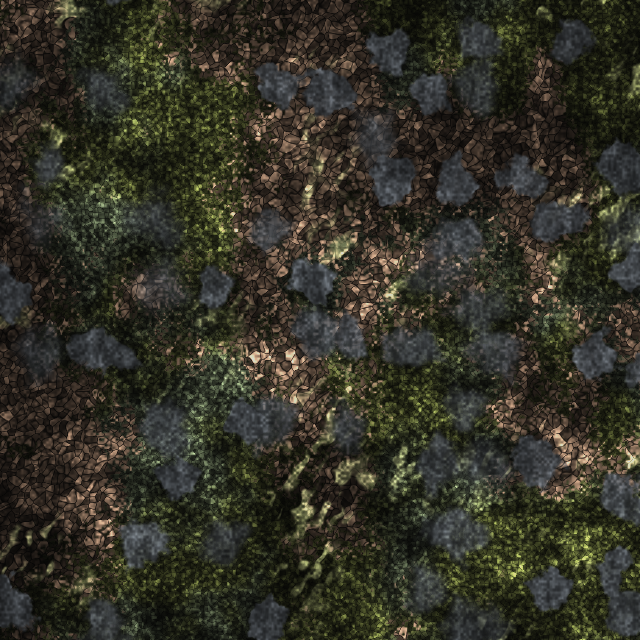
Give the GLSL for this texture, as a Shadertoy shader.

```glsl
// Shaded forest floor: grainy moss, patches of brown leaf litter, pale glints
// and half-buried slate stones. Fractal noise places the patches, cellular
// noise makes the leaves, and jittered hexagons on a grid make the stones.
#define MOSS_LEVEL 0.158
#define LEAF_LEVEL 0.185
#define STONE_LEVEL 0.235
#define MOSS_CELLS 135.0
#define LEAF_CELLS 95.0
#define GRAIN_SCALE 230.0
#define STONE_GRID 10.0
#define STONE_CHANCE 0.56
#define MOSS_TINT vec3(1.00, 1.08, 0.54)
#define LICHEN_TINT vec3(0.93, 1.05, 0.78)
#define LEAF_TINT vec3(1.20, 0.96, 0.78)
#define STONE_TINT vec3(0.94, 1.00, 1.07)

float hash(vec2 p) {
    return fract(sin(dot(p, vec2(127.1, 311.7))) * 43758.5453);
}

vec2 hash2(vec2 p) {
    return vec2(hash(p), hash(p + 57.3));
}

mat2 rotation(float angle) {
    float c = cos(angle), s = sin(angle);
    return mat2(c, s, -s, c);
}

float noise(vec2 p) {
    vec2 cell = floor(p), f = fract(p);
    f = f * f * (3.0 - 2.0 * f);
    float low = mix(hash(cell), hash(cell + vec2(1, 0)), f.x);
    float high = mix(hash(cell + vec2(0, 1)), hash(cell + vec2(1, 1)), f.x);
    return mix(low, high, f.y);
}

float fbm(vec2 p) {
    float sum = 0.0, weight = 0.533;
    for (int i = 0; i < 4; i++) {
        sum += weight * noise(p);
        p = rotation(0.6) * p * 2.03 + 17.0;
        weight *= 0.5;
    }
    return sum;
}

// x: random value of the nearest cell, y: gap to the second nearest
vec2 cells(vec2 p) {
    vec2 base = floor(p);
    float first = 9.0, second = 9.0, id = 0.0;
    for (int y = -1; y <= 1; y++)
    for (int x = -1; x <= 1; x++) {
        vec2 cell = base + vec2(x, y);
        float d = length(cell + hash2(cell) - p);
        if (d < first) {
            second = first;
            first = d;
            id = hash(cell + 91.7);
        } else second = min(second, d);
    }
    return vec2(id, second - first);
}

// Irregular hexagon around the origin, in units of the stone grid
float stoneDistance(vec2 p, vec2 cell) {
    p = rotation((hash(cell + 3.1) - 0.5) * 1.2) * p;
    p.x *= mix(0.75, 1.25, hash(cell + 8.4));
    float d = -1.0;
    for (int i = 0; i < 6; i++) {
        float side = float(i);
        float jitter = hash(cell + side * 5.3 + 20.0);
        float angle = (side + (jitter - 0.5) * 0.7) * 1.0472;
        float radius = mix(0.22, 0.42, hash(cell + side * 7.7 + 40.0));
        d = max(d, dot(p, vec2(cos(angle), sin(angle))) - radius);
    }
    return d;
}

// x: coverage, y: contact shadow
vec2 stones(vec2 uv) {
    vec2 p = uv * STONE_GRID, base = floor(p), result = vec2(0);
    float rough = (fbm(uv * 45.0) - 0.5) * 0.32;
    for (int y = -1; y <= 1; y++)
    for (int x = -1; x <= 1; x++) {
        vec2 cell = base + vec2(x, y);
        if (hash(cell + 12.9) > STONE_CHANCE) continue;
        vec2 center = cell + 0.5 + (hash2(cell + 31.0) - 0.5) * 0.8;
        float d = stoneDistance(p - center, cell) + rough;
        float fade = hash(cell + 66.0);
        float soft = mix(0.035, 0.24, fade * fade * fade);
        float cover = smoothstep(soft, -soft, d) * mix(0.95, 0.6, fade * fade);
        result = max(result, vec2(cover, smoothstep(0.16, 0.0, d) * (1.0 - fade)));
    }
    return result;
}

void mainImage(out vec4 fragColor, in vec2 fragCoord) {
    vec2 uv = fragCoord / iResolution.xy;
    float grain = noise(uv * GRAIN_SCALE) - 0.5;
    float light = fbm(uv * 5.0 + 4.0) - 0.5;
    float clump = fbm(uv * 20.0 + 9.0) - 0.5;

    // Moss, fading to grey lichen in places
    vec2 sprig = cells(uv * MOSS_CELLS);
    float mossTone = 2.4 * light + 3.4 * clump + 1.3 * (sprig.x - 0.5) + 2.3 * grain;
    mossTone -= 0.8 * smoothstep(0.25, 0.0, sprig.y);
    float lichen = smoothstep(0.46, 0.68, fbm(uv * 8.0 + 31.0));
    vec3 color = MOSS_LEVEL * exp2(mossTone) * mix(MOSS_TINT, LICHEN_TINT, lichen);

    // Leaf litter with dark gaps
    vec2 warp = vec2(noise(uv * 60.0), noise(uv * 60.0 + 40.0)) * 0.012;
    vec2 leaf = cells(rotation(0.7) * (uv + warp) * LEAF_CELLS * vec2(1.0, 0.8));
    float leafTone = 3.0 * light + 2.0 * clump + 1.9 * (leaf.x - 0.5) + 1.5 * grain;
    leafTone -= 1.5 * smoothstep(0.22, 0.0, leaf.y);
    float litter = fbm(uv * vec2(6.0, 4.0) + 52.0) + 0.2 * grain + 0.3 * clump;
    litter = smoothstep(0.53, 0.62, litter);
    color = mix(color, LEAF_LEVEL * exp2(leafTone) * LEAF_TINT, litter);

    // Slanted pale glints in sparse patches
    vec2 slanted = rotation(0.55) * (uv + warp);
    float streak = smoothstep(0.5, 0.85, noise(slanted * vec2(100.0, 42.0)));
    float sunlit = smoothstep(0.55, 0.70, fbm(uv * 8.0 + 73.0));
    color *= 1.0 - 0.25 * sunlit;
    color += streak * sunlit * vec3(0.36, 0.37, 0.25) * exp2(2.0 * grain + clump);

    // Slate stones with upright scratches
    vec2 stone = stones(uv);
    float slateTone = 2.0 * (fbm(uv * vec2(70.0, 30.0)) - 0.5) + 1.1 * grain + light;
    vec3 slate = STONE_LEVEL * exp2(slateTone) * STONE_TINT;
    color = mix(color * (1.0 - 0.35 * stone.y), slate, stone.x);

    fragColor = vec4(clamp(color + 0.012, 0.0, 0.85), 1.0);
}
```
